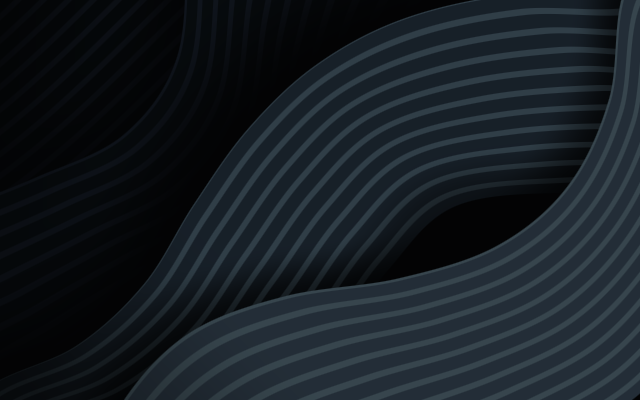
Reproduce this background procedurally as a Shadertoy shader.

```glsl
// Dark overlapping wavy ribbons with fine parallel stripes and soft shadows.
#define KNOT_STEP 0.325
#define STRIPE_WIDTH 0.31
#define SHADOW_REACH 0.22
#define MIDDLE_END 10.75
#define FRONT_END 11.75
#define FRONT_BASE vec3(0.138, 0.178, 0.216)
#define FRONT_STRIPE vec3(0.215, 0.272, 0.302)
#define MIDDLE_BASE vec3(0.090, 0.124, 0.157)
#define MIDDLE_STRIPE vec3(0.188, 0.244, 0.280)
#define REAR_BASE vec3(0.026, 0.042, 0.053)
#define REAR_STRIPE vec3(0.058, 0.078, 0.108)
#define VOID_COLOR vec3(0.010, 0.012, 0.016)

// Ribbon profiles: edge height and stripe spacing along the rising diagonal.
const float FRONT_EDGE[9] = float[9](0.42, 0.307, 0.308, 0.455, 0.692, 0.856, 0.885, 0.77, 0.53);
const float FRONT_GAP[9] = float[9](0.07, 0.075, 0.083, 0.082, 0.07, 0.062, 0.057, 0.06, 0.068);
const float MIDDLE_EDGE[9] = float[9](-0.063, 0.055, 0.07, -0.005, -0.058, -0.048, 0.05, 0.25, 0.54);
const float MIDDLE_GAP[9] = float[9](0.05, 0.055, 0.061, 0.066, 0.066, 0.066, 0.081, 0.095, 0.105);
const float REAR_EDGE[9] = float[9](-0.78, -0.61, -0.465, -0.354, -0.415, -0.69, -0.98, -1.25, -1.5);

// Smooth curve through evenly spaced heights.
float spline(float h[9], float along) {
    float s = along / KNOT_STEP;
    int i = clamp(int(floor(s)), 0, 7);
    float f = s - float(i);
    float p0 = h[max(i - 1, 0)], p1 = h[i], p2 = h[i + 1], p3 = h[min(i + 2, 8)];
    float c1 = p2 - p0;
    float c2 = 2.0 * p0 - 5.0 * p1 + 4.0 * p2 - p3;
    float c3 = 3.0 * (p1 - p2) + p3 - p0;
    return p1 + 0.5 * f * (c1 + f * (c2 + f * c3));
}

// Antialiased step at zero.
float cover(float d) {
    return clamp(d / max(fwidth(d), 1e-5) + 0.5, 0.0, 1.0);
}

// Lines centred on whole values of t.
float stripes(float t) {
    float d = abs(fract(t + 0.5) - 0.5);
    float blur = max(fwidth(t), 1e-5);
    return clamp((0.5 * STRIPE_WIDTH - d) / blur + 0.5, 0.0, 1.0);
}

void mainImage(out vec4 fragColor, in vec2 fragCoord) {
    vec2 p = fragCoord / iResolution.y;
    float along = p.x + p.y;
    float across = p.x - p.y;

    // Signed offsets from each ribbon's upper edge.
    float frontD = across - spline(FRONT_EDGE, along);
    float middleD = across - spline(MIDDLE_EDGE, along);
    float rearD = across - spline(REAR_EDGE, along);
    float frontT = frontD / spline(FRONT_GAP, along);
    float middleT = middleD / spline(MIDDLE_GAP, along) + 0.1;
    float rearT = rearD / (0.066 + 0.03 * pow(along - 0.98, 2.0));

    // Faint diagonal backdrop, shaded by the rear ribbon.
    float backT = (across - 0.13 * along - 0.05 * sin(2.5 * along)) / 0.062;
    float backLight = smoothstep(0.0, 0.3, -rearD) * smoothstep(-0.1, 0.3, p.x);
    vec3 color = mix(VOID_COLOR, mix(REAR_BASE * 0.7, REAR_STRIPE * 0.8, stripes(backT)),
                     0.25 + 0.65 * backLight);

    // Rear ribbon, sinking into the middle ribbon's shadow.
    float rearLight = smoothstep(0.0, 0.42, -middleD) * mix(0.65, 1.0, smoothstep(0.0, 0.4, p.x));
    vec3 rear = mix(REAR_BASE, REAR_STRIPE, stripes(rearT));
    color = mix(color, mix(VOID_COLOR, rear, rearLight), cover(rearD));

    // Middle ribbon, with an open hollow below its last stripe.
    float shade = smoothstep(-0.02, SHADOW_REACH, -frontD);
    float fade = mix(0.3, 1.0, smoothstep(0.0, 0.95, along));
    float rim = 1.0 - 0.45 * smoothstep(7.5, MIDDLE_END, middleT);
    vec3 middle = mix(MIDDLE_BASE * mix(0.25, 1.0, shade),
                      MIDDLE_STRIPE * mix(0.45, 1.0, shade), stripes(middleT));
    middle *= fade * rim;
    middle = mix(middle, VOID_COLOR, cover(middleT - MIDDLE_END));
    color = mix(color, middle, cover(middleD));

    // Front ribbon, a little dimmer toward its lower left tip.
    vec3 front = mix(FRONT_BASE, FRONT_STRIPE, stripes(frontT));
    front *= mix(0.72, 1.0, smoothstep(0.25, 0.85, along));
    front = mix(front, VOID_COLOR, cover(frontT - FRONT_END));
    color = mix(color, front, cover(frontD));

    fragColor = vec4(color, 1.0);
}
```
